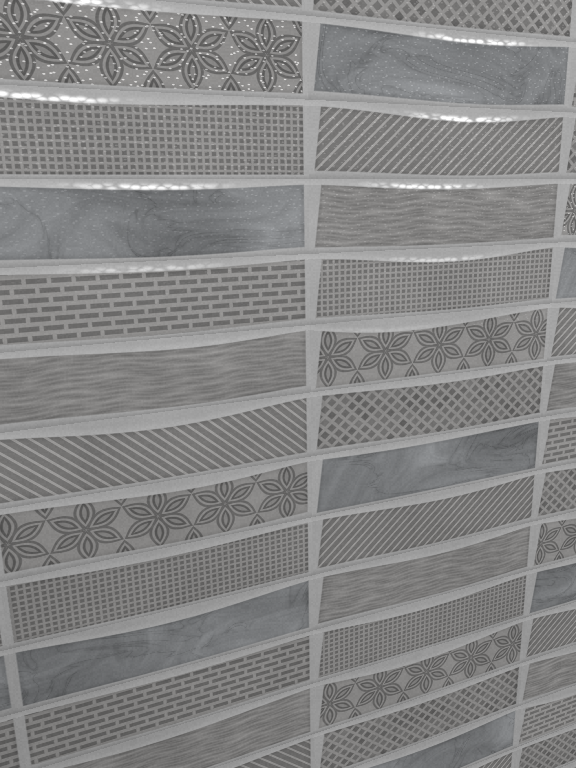
Give the GLSL for this pattern, as a Shadertoy shader.

```glsl
#define TILE_ASPECT 3.9
#define JOINT 0.065
#define SAG 0.15
#define FACE_TONE 0.50
#define BEVEL_TONE 0.63
#define RELIEF 1.0
#define GLOSS 0.42
#define GRAIN 0.025
#define PI 3.14159

// Surface motifs, listed per column from the top row down
const int FLOWER = 0, MESH = 1, STONE = 2, BRICK = 3, STREAK = 4, STRIPE = 5, LATTICE = 6;
const int MOTIFS[18] = int[18](
    FLOWER, MESH, STONE, BRICK, STREAK, STRIPE,
    STONE, STRIPE, STREAK, MESH, FLOWER, LATTICE,
    BRICK, LATTICE, FLOWER, STONE, STRIPE, STREAK);

float hash(vec2 p) {
    return fract(sin(dot(p, vec2(127.1, 311.7))) * 43758.5);
}

// Distance to the nearest scattered point
float cellular(vec2 p) {
    vec2 cell = floor(p);
    float nearest = 2.0;
    for (int j = -1; j <= 1; j++)
    for (int i = -1; i <= 1; i++) {
        vec2 c = cell + vec2(i, j);
        nearest = min(nearest, length(c + vec2(hash(c), hash(c + 37.0)) - p));
    }
    return nearest;
}

// Warped, rotated sine octaves, about -1 to 1
float layeredSines(vec2 p) {
    float sum = 0.0, amp = 0.5;
    for (int i = 0; i < 6; i++) {
        p = mat2(0.8, 0.6, -0.6, 0.8) * p * 1.65 + 1.7;
        p += 0.7 * sin(p.yx * 1.2);
        sum += amp * sin(p.x) * cos(p.y * 0.6);
        amp *= 0.72;
    }
    return sum;
}

float inside(float d, float px) { return 1.0 - smoothstep(-px, px, d); }

// Six nested petals on a hexagonal lattice
float petals(vec2 p, float px) {
    const float size = 0.85;
    p /= size;
    px /= size;
    vec2 period = vec2(1.0, 1.732);
    vec2 a = mod(p, period) - period * 0.5;
    vec2 b = mod(p - period * 0.5, period) - period * 0.5;
    vec2 c = dot(a, a) < dot(b, b) ? a : b;
    float angle = mod(atan(c.y, c.x), PI / 3.0) - PI / 6.0;
    vec2 axis = length(c) * vec2(cos(angle), sin(angle));
    float d = abs(axis.y) - 0.15 * sin(PI * clamp(axis.x / 0.577, 0.0, 1.0));
    float rim = inside(abs(d + 0.025) - 0.02, px);
    float core = inside(abs(d + 0.1) - 0.018, px);
    return max(rim, core) + 0.25 * inside(d + 0.08, px);
}

// Brightness offset of one motif; q is in tile heights, y down
float motifTone(int motif, vec2 q, vec2 tile, float px) {
    if (motif == FLOWER) return 0.045 - 0.15 * petals(q - vec2(0.3 * hash(tile), 0.5), px);
    if (motif == MESH) {
        vec2 g = abs(fract(q / 0.082) - 0.5);
        return mix(0.055, -0.09, inside((max(g.x, g.y) - 0.31) * 0.082, px));
    }
    if (motif == BRICK) {
        vec2 b = q / vec2(0.25, 0.115);
        b.x += 0.5 * mod(floor(b.y), 2.0);
        vec2 g = (abs(fract(b) - 0.5) - vec2(0.41, 0.26)) * vec2(0.25, 0.115);
        return mix(0.075, -0.08, inside(max(g.x, g.y), px));
    }
    if (motif == STREAK) {
        float wave = 0.02 * sin(q.x * 3.0 + tile.y) + 0.01 * sin(q.x * 9.0);
        return 0.14 * (cellular(vec2(q.x * 2.2, (q.y + wave) * 21.0) + tile * 9.0) - 0.38);
    }
    if (motif == STRIPE) {
        float slant = tile.x < 0.5 ? -1.0 : 1.0;
        float d = abs(fract((q.x + slant * q.y) / 0.15) - 0.5) * 0.15;
        return mix(-0.055, 0.10, inside(d - 0.022, px));
    }
    if (motif == LATTICE) {
        vec2 g = vec2(q.x + q.y, q.x - q.y) / 0.2;
        vec2 e = abs(fract(g) - 0.5);
        float depth = 0.09 + 0.09 * hash(floor(g));
        return 0.06 - depth * inside((max(e.x, e.y) - 0.33) * 0.14, px);
    }
    float cloud = layeredSines(q * vec2(0.9, 1.5) + tile * 3.7);
    float vein = abs(layeredSines(q * vec2(1.1, 1.8) + tile * 5.1 + 8.0));
    return 0.08 * cloud - 0.06 * exp(-vein * 14.0);
}

void mainImage(out vec4 fragColor, in vec2 fragCoord) {
    // Wall seen at an angle: columns and rows converge to the lower right
    vec2 uv = fragCoord / iResolution.y;
    vec2 s = vec2(uv.x - 0.402, 0.767 - uv.y);
    float depth = 1.0 - dot(s, vec2(0.471, 0.273));
    vec2 wall = vec2(1.0, 2.0) + vec2(2.565 * (s.x - 0.01 * s.y), 9.96 * s.y) / depth;
    float px = 7.5 / (depth * iResolution.y);
    vec2 tile = floor(wall), f = fract(wall);
    vec2 q = vec2(f.x * TILE_ASPECT, f.y);
    float vary = hash(tile), skew = hash(tile + 19.0);

    // Curved face with a bevel around it
    float bow = pow(max(sin(PI * pow(f.x, mix(0.65, 1.4, skew))), 0.0), 1.4);
    float top = 0.075 + SAG * mix(0.3, 1.15, vary) * bow;
    float bottom = 0.95 - 0.07 * skew * (1.0 - bow);
    float left = JOINT + (tile.x > 0.5 ? 0.11 * (1.0 - f.y) : 0.0);
    float edge = max(max(left - q.x, q.x - TILE_ASPECT + JOINT), max(top - f.y, f.y - bottom));
    float face = inside(edge, px * 1.3);

    // Motif, mottling and tint
    int motif = MOTIFS[clamp(int(tile.x), 0, 2) * 6 + int(mod(tile.y, 6.0))];
    float mottle = layeredSines(q * 1.3 + tile * 7.3);
    float tone = FACE_TONE + RELIEF * motifTone(motif, q, tile, px) + 0.02 * mottle;
    tone += 0.03 * (vary - 0.5) - 0.04 * smoothstep(-0.07, 0.0, edge);
    vec3 tint = motif == STONE ? vec3(0.985, 1.0, 1.015) : vec3(1.008, 1.0, 0.992);
    float bevel = BEVEL_TONE + 0.015 * mottle - 0.07 * smoothstep(bottom, 1.0, f.y);
    bevel += 0.04 * smoothstep(top - 0.12, top, f.y) * (1.0 - step(top, f.y));
    vec3 color = mix(vec3(bevel), tone * tint, face);

    // Lamp falloff, then broken highlights on the upper bevels
    color *= mix(0.93, 1.05, smoothstep(0.0, 0.9, uv.y)) * mix(0.92, 1.0, smoothstep(-0.1, 0.45, length(uv)));
    float lamp = smoothstep(0.5, 0.85, uv.y);
    float span = smoothstep(0.3, 0.05, abs(f.x - mix(0.2, 0.65, skew)));
    float speck = cellular(q * vec2(9.0, 14.0) + tile * 5.0);
    float ridge = exp(-pow((f.y - top + 0.035) / 0.035, 2.0));
    float glint = ridge * span * smoothstep(0.75, 0.2, speck);
    float glitter = smoothstep(0.2, 0.06, speck) * face * (motif == FLOWER ? 0.7 : 0.2);
    color += GLOSS * lamp * (glint + glitter);
    color += GRAIN * (hash(floor(uv * 420.0)) - 0.5);
    fragColor = vec4(clamp(color, 0.0, 1.0), 1.0);
}
```
